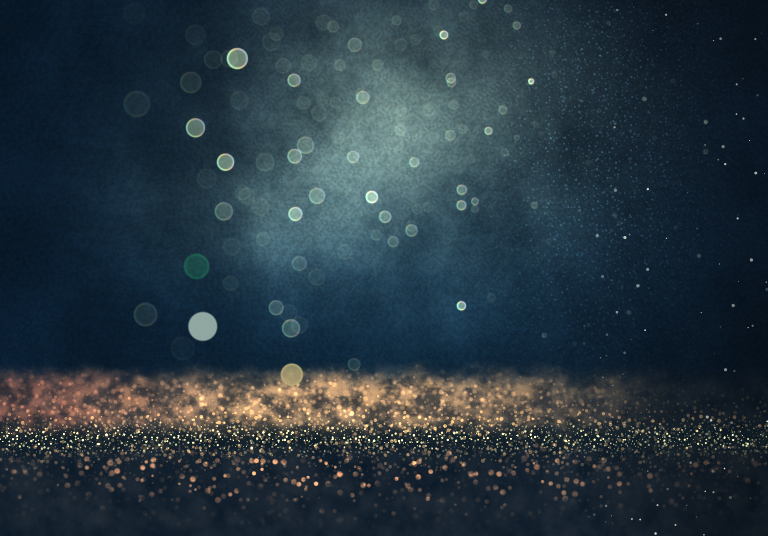
Write a WebGL 1 fragment shader that draws this background.

```glsl
precision highp float;
uniform vec2 u_resolution;

float hash(vec2 p) {
  return fract(sin(dot(p, vec2(127.1, 311.7))) * 43758.55);
}

vec2 hash2(vec2 p) {
  return vec2(hash(p), hash(p + 41.3));
}

float noise(vec2 p) {
  vec2 cell = floor(p);
  vec2 f = fract(p);
  f = f * f * (3.0 - 2.0 * f);
  float low = mix(hash(cell), hash(cell + vec2(1.0, 0.0)), f.x);
  float high = mix(hash(cell + vec2(0.0, 1.0)), hash(cell + 1.0), f.x);
  return mix(low, high, f.y);
}

float fbm(vec2 p) {
  float sum = 0.0;
  float gain = 0.5;
  for (int i = 0; i < 5; i++) {
    sum += gain * noise(p);
    p = mat2(1.6, 1.2, -1.2, 1.6) * p + 7.3;
    gain *= 0.55;
  }
  return sum;
}

// Elliptical falloff around a centre
float glow(vec2 p, vec2 centre, vec2 spread) {
  vec2 d = (p - centre) / spread;
  return exp(-dot(d, d));
}

// Jittered round specks, one candidate per cell
float grains(vec2 p, float size, float density, float softness, float pixel) {
  vec2 q = p / size;
  vec2 cell = floor(q);
  float sum = 0.0;
  for (int j = -1; j <= 1; j++) {
    for (int i = -1; i <= 1; i++) {
      vec2 id = cell + vec2(float(i), float(j));
      float radius = mix(0.2, 0.5, hash(id + 7.7));
      float edge = max(radius * softness, 1.2 * pixel / size);
      float d = length(q - id - hash2(id));
      float shape = 1.0 - smoothstep(radius - edge, radius, d);
      sum += step(hash(id + 3.1), density) * mix(0.2, 1.0, hash(id + 5.9)) * shape;
    }
  }
  return sum;
}

// Lens disc: x is the fill, y is the rim
vec2 lensDisc(float d, float radius, float pixel) {
  float edge = max(pixel * 0.8, radius * 0.08);
  float fill = 1.0 - smoothstep(radius - edge, radius + edge, d);
  float rim = exp(-pow((d - radius * 0.9) / (edge * 1.3), 2.0));
  return vec2(fill, rim);
}

vec3 backdrop(vec2 uv, vec2 p) {
  vec3 navy = mix(vec3(0.035, 0.10, 0.165), vec3(0.03, 0.07, 0.115), smoothstep(0.5, 0.9, uv.x));
  float cloud = smoothstep(0.2, 0.85, fbm(p * 5.5 + 2.0));
  vec3 color = navy + vec3(0.02, 0.075, 0.11) * glow(uv, vec2(0.5, 0.46), vec2(0.33, 0.28));
  float mist = glow(uv, vec2(0.51, 0.76), vec2(0.24, 0.30));
  mist += 0.35 * glow(uv, vec2(0.51, 0.74), vec2(0.10, 0.13));
  mist += 0.4 * glow(uv, vec2(0.34, 0.60), vec2(0.16, 0.12));
  mist *= mix(0.55, 1.35, cloud) + 0.3 * (fbm(p * 35.0) - 0.5);
  color = color * (0.85 + 0.3 * cloud) + vec3(0.235, 0.25, 0.195) * mist;
  return color * (0.88 + 0.24 * noise(mat2(0.8, 0.6, -0.6, 0.8) * p * 260.0));
}

// Discs shrink from left to right as they near the focal plane
vec3 bokeh(vec2 p, float aspect, float pixel) {
  vec3 light = vec3(0.0);
  for (int i = 0; i < 120; i++) {
    vec2 seed = vec2(float(i), 2.7);
    vec2 spot = hash2(seed);
    float x = 0.52 + 0.45 * (spot.x + hash(seed + 9.1) - 1.0);
    float y = mix(0.32, 1.02, pow(spot.y, 0.65));
    float radius = max(0.030 - 0.034 * x, 0.004) * mix(0.7, 1.05, hash(seed + 4.4));
    vec2 d = p - vec2(x * aspect, y);
    vec2 disc = lensDisc(length(d), radius, pixel);
    float power = 0.08 + 0.95 * pow(hash(seed + 6.2), 4.0);
    power *= smoothstep(0.0, 0.4, x);
    vec3 prism = 0.7 + 0.3 * cos(d.x / radius * 2.5 + d.y / radius + vec3(0.0, 1.6, 3.2));
    light += power * (vec3(0.37, 0.40, 0.28) * disc.x + vec3(0.48, 0.46, 0.36) * prism * disc.y);
  }
  return light;
}

vec3 glitterFloor(vec3 color, vec2 uv, vec2 p, float pixel) {
  float edgeNoise = 0.03 * (fbm(p * 24.0) - 0.5);
  float ground = 1.0 - smoothstep(0.27, 0.325, uv.y + edgeNoise);
  float mottle = fbm(p * 32.0);
  vec3 soil = mix(vec3(0.03, 0.085, 0.14), vec3(0.14, 0.18, 0.22), mottle);
  color = mix(color, soil * (1.0 - 0.3 * smoothstep(0.7, 1.0, uv.x)), ground);

  // Warm haze and soft flakes behind the focal line
  float across = mix(0.65, 1.0, glow(uv, vec2(0.42, 0.2), vec2(0.35, 1.0)));
  across *= 1.0 - smoothstep(0.58, 0.92, uv.x);
  float far = smoothstep(0.17, 0.235, uv.y) * ground * across;
  float patches = smoothstep(0.3, 0.8, fbm(p * vec2(42.0, 52.0)));
  vec3 amber = mix(vec3(0.62, 0.32, 0.20), vec3(0.78, 0.55, 0.32), smoothstep(0.0, 0.35, uv.x));
  color += amber * far * (0.27 + 0.7 * patches);
  color += amber * far * 0.6 * grains(p, 0.0145, 0.8, 0.7, pixel);

  // Medium flakes on both sides, fading towards the viewer
  float middle = glow(uv, vec2(0.42, 0.19), vec2(0.6, 0.052));
  float near = glow(uv, vec2(0.46, 0.12), vec2(0.38, 0.055));
  color += vec3(1.10, 0.78, 0.42) * middle * grains(p, 0.0095, 0.65, 0.5, pixel);
  color += vec3(0.95, 0.58, 0.33) * near * grains(p + 3.0, 0.016, 0.65, 0.6, pixel) * (0.3 + 1.2 * patches);

  // Crisp grains on the focal line
  float focus = exp(-pow((uv.y - 0.183) / 0.023, 2.0));
  color = mix(color, vec3(0.05, 0.11, 0.14), 0.5 * focus);
  float crisp = grains(p, 0.0068, 0.85, 0.4, pixel);
  return color + vec3(1.6, 1.48, 0.98) * focus * mix(1.0, 0.65, uv.x) * crisp;
}

void main() {
  vec2 uv = gl_FragCoord.xy / u_resolution;
  vec2 p = gl_FragCoord.xy / u_resolution.y;
  float aspect = u_resolution.x / u_resolution.y;
  float pixel = 1.0 / u_resolution.y;
  vec3 color = glitterFloor(backdrop(uv, p), uv, p, pixel) + bokeh(p, aspect, pixel);

  // Strong discs low on the left
  vec2 pale = lensDisc(length(p - vec2(0.264 * aspect, 0.391)), 0.027, pixel);
  vec2 green = lensDisc(length(p - vec2(0.256 * aspect, 0.503)), 0.024, pixel);
  vec2 gold = lensDisc(length(p - vec2(0.38 * aspect, 0.301)), 0.021, pixel);
  color = mix(color, vec3(0.61, 0.70, 0.67), 0.92 * pale.x);
  color = mix(color, vec3(0.74, 0.68, 0.48), 0.7 * gold.x + 0.2 * gold.y);
  color += vec3(0.02, 0.11, 0.04) * (green.x + 0.6 * green.y);

  // Blue dust and sparse sparks on the right
  float dust = glow(uv, vec2(0.77, 0.74), vec2(0.13, 0.35));
  color += vec3(0.11, 0.18, 0.22) * dust * grains(p, 0.007, 0.7, 0.7, pixel);
  float sparks = smoothstep(0.7, 0.85, uv.x) * grains(p, 0.0085, 0.022, 0.5, pixel);
  color += vec3(0.80, 0.76, 0.66) * sparks;

  gl_FragColor = vec4(color, 1.0);
}
```
